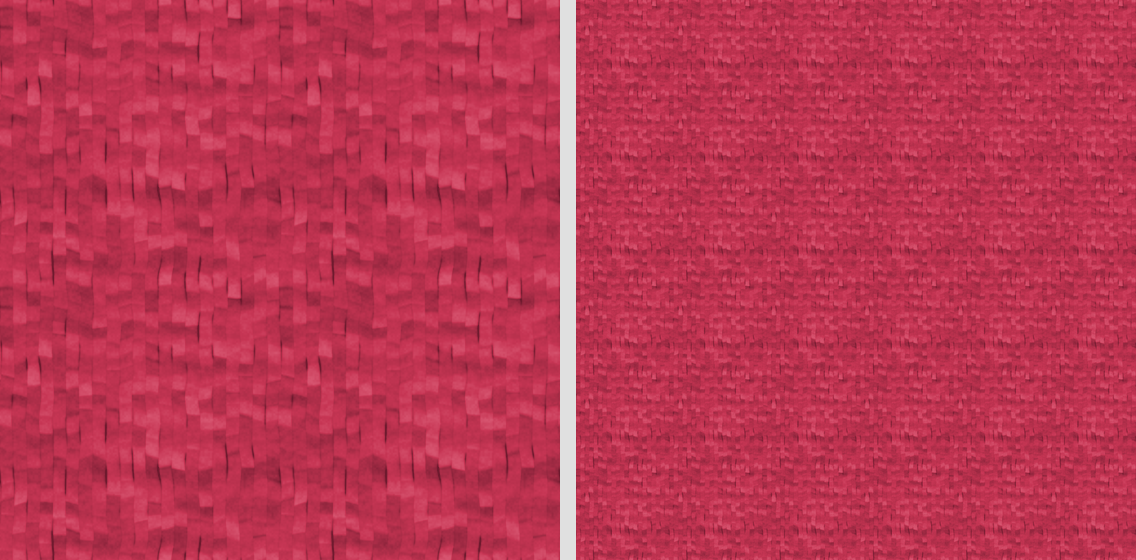
Left, the tile; right, the same tile 3 across and 3 down.
Reproduce this texture procedurally as a Shadertoy shader.

```glsl
// Crimson crumpled paper weave: narrow vertical strips cut into short, uneven patches.
// Each patch gets its own tone and slant; horizontal bands, dark creases and grain are
// added to one tone value, which a colour ramp turns into red. All noise wraps.

#define REPEATS 2.0               // tiles across and down the canvas
#define CELLS vec2(21.0, 16.0)    // strips and rows in one tile
#define STEP_HEIGHT 1.0           // vertical offset between strips, in rows
#define SLANT 0.55                // tilt of the patch edges
#define PATCH_CONTRAST 2.1
#define BAND_CONTRAST 0.6
#define CREASE_WIDTH 0.085        // in strip widths
#define CREASE_DEPTH 3.3
#define GRAIN 1.3

const vec3 DEEP  = vec3(0.43, 0.10, 0.18);
const vec3 SHADE = vec3(0.64, 0.17, 0.27);
const vec3 BODY  = vec3(0.72, 0.19, 0.30);
const vec3 FACE  = vec3(0.78, 0.21, 0.33);
const vec3 LIT   = vec3(0.82, 0.29, 0.40);

float hash(vec2 p, float seed) {
    vec3 q = fract(vec3(p.xyx + seed * 7.31) * vec3(0.1031, 0.1030, 0.0973));
    q += dot(q, q.yzx + 33.33);
    return fract((q.x + q.y) * q.z);
}

// Value noise that repeats after a whole number of lattice cells
float wrapNoise(vec2 p, vec2 period, float seed) {
    vec2 i = floor(p), f = fract(p);
    f = f * f * (3.0 - 2.0 * f);
    vec2 a = mod(i, period), b = mod(i + 1.0, period);
    return mix(mix(hash(a, seed), hash(vec2(b.x, a.y), seed), f.x),
               mix(hash(vec2(a.x, b.y), seed), hash(b, seed), f.x), f.y);
}

// Noise over one tile, with the given number of lattice cells
float tileNoise(vec2 p, vec2 count, float seed) {
    return wrapNoise(p * count, count, seed) - 0.5;
}

// Tone of one patch: flat part, light rising to its lower edge, rare bright patches
float patchTone(vec2 id, float y) {
    vec2 cell = mod(id, CELLS);
    float height = y - id.y;
    float tone = (hash(cell, 1.0) - 0.5) * PATCH_CONTRAST;
    tone += (0.5 - height) * 1.3 * hash(cell, 2.0);
    return tone + 1.3 * smoothstep(0.86, 0.96, hash(cell, 3.0)) * (1.0 - 0.5 * height);
}

// Tone of one vertical strip, with its own stepped and slanted rows
float stripTone(float column, float x, float rowY) {
    vec2 period = vec2(CELLS.x, CELLS.y * 0.5);
    vec2 along = vec2(column, rowY * 0.5);
    float y = rowY + 0.5 + STEP_HEIGHT * (wrapNoise(along, period, 4.0) - 0.5);
    y += SLANT * (x - column - 0.5) * (wrapNoise(along, period, 5.0) - 0.5);

    float row = floor(y + 0.5), d = y - row;
    float tone = mix(patchTone(vec2(column, row - 1.0), y),
                     patchTone(vec2(column, row), y), smoothstep(-0.1, 0.1, d));
    tone += BAND_CONTRAST * cos(3.14159 * (y - 0.5));

    // A few patches cast a shadow along their lower edge
    float fold = smoothstep(0.8, 1.0, hash(mod(vec2(column, row), CELLS), 6.0));
    return tone - 1.5 * fold * exp(-d * d / 0.018);
}

vec3 ramp(float t) {
    vec3 c = mix(DEEP, SHADE, clamp((t + 4.0) / 2.45, 0.0, 1.0));
    c = mix(c, BODY, clamp((t + 1.55) / 0.98, 0.0, 1.0));
    c = mix(c, FACE, clamp((t + 0.57) / 1.07, 0.0, 1.0));
    return mix(c, LIT, clamp((t - 0.5) / 1.3, 0.0, 1.5));
}

void mainImage(out vec4 fragColor, in vec2 fragCoord) {
    vec2 p = fract(fragCoord / iResolution.xy * REPEATS);
    vec2 g = p * CELLS;
    g.x += 0.3 * tileNoise(p, vec2(7.0, 12.0), 7.0);
    g.y += 0.7 * tileNoise(p, vec2(6.0, 4.0), 8.0);

    // Blend the two strips that meet at the nearest edge
    float edge = floor(g.x + 0.5), d = g.x - edge;
    float tone = mix(stripTone(edge - 1.0, g.x, g.y),
                     stripTone(edge, g.x, g.y), smoothstep(-0.07, 0.07, d));

    // Broken creases between strips, with a soft shadow on their left
    float broken = smoothstep(0.55, 0.92, wrapNoise(vec2(edge, g.y), CELLS, 9.0));
    float cluster = smoothstep(-0.3, 0.25, tileNoise(p, vec2(5.0), 10.0));
    float crease = broken * mix(0.15, 1.0, cluster);
    tone -= CREASE_DEPTH * crease * exp(-d * d / (CREASE_WIDTH * CREASE_WIDTH));
    tone -= 0.8 * crease * smoothstep(-0.45, 0.0, d) * (1.0 - smoothstep(0.0, 0.08, d));
    tone -= 0.3 * exp(-d * d / 0.005);

    // Long uneven bands, fibres and grain
    tone += 1.5 * tileNoise(p, vec2(4.0, 16.0), 11.0);
    tone += 0.7 * tileNoise(p, vec2(32.0, 64.0), 12.0);
    tone += GRAIN * (0.5 * tileNoise(p, vec2(80.0), 13.0) + 0.5 * tileNoise(p, vec2(150.0), 14.0));

    fragColor = vec4(ramp(tone), 1.0);
}
```
